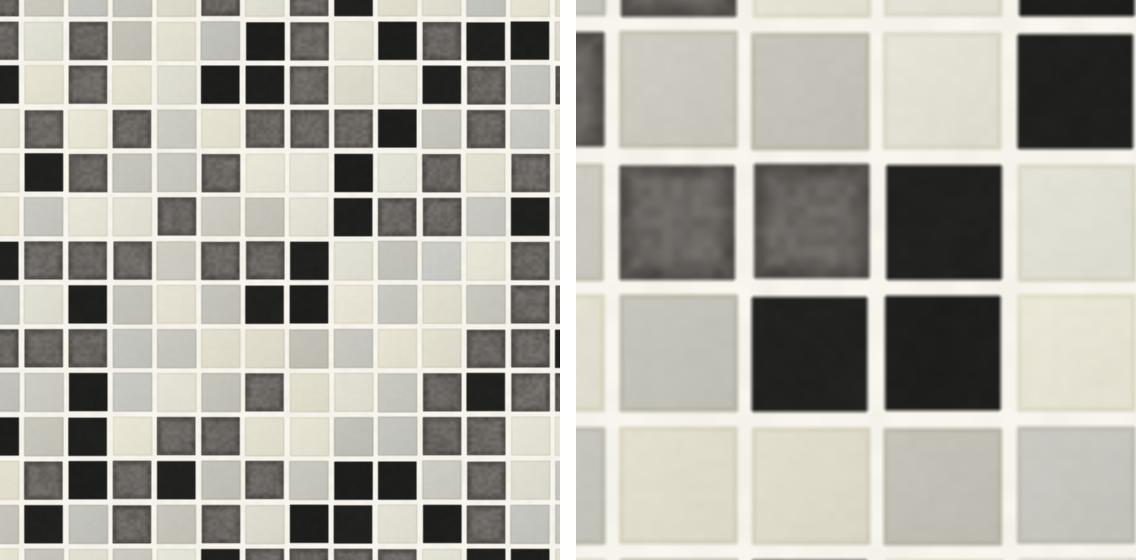
Left: the whole. Right: its middle third, enlarged.
A WebGL 2 fragment shader for this texture:

```glsl
#version 300 es
precision highp float;
// Mosaic of small square glazed tiles in black, charcoal, pale grey and cream,
// set in soft off-white grout. Each grid cell hashes its id to choose a glaze,
// a tone and a slight misplacement; value noise gives the mottled surface.

uniform vec2 u_resolution;
out vec4 fragColor;

const vec2 TILE_COUNT = vec2(12.66, 12.75);   // repeats across and up
const vec2 GRID_SHIFT = vec2(0.49, 0.315);    // first joints, in cells

const vec3 GROUT    = vec3(0.965, 0.955, 0.925);
const vec3 BLACK    = vec3(0.122, 0.124, 0.115);
const vec3 CHARCOAL = vec3(0.375, 0.360, 0.345);
const vec3 GREY     = vec3(0.775, 0.772, 0.742);
const vec3 CREAM    = vec3(0.882, 0.873, 0.818);

float hash(vec2 p) {
    return fract(sin(dot(p, vec2(127.1, 311.7))) * 43758.5453);
}

float valueNoise(vec2 p) {
    vec2 i = floor(p);
    vec2 f = fract(p);
    f = f * f * (3.0 - 2.0 * f);
    float bottom = mix(hash(i), hash(i + vec2(1.0, 0.0)), f.x);
    float top    = mix(hash(i + vec2(0.0, 1.0)), hash(i + vec2(1.0)), f.x);
    return mix(bottom, top, f.y);
}

// Signed distance to a box with rounded corners.
float roundedBox(vec2 p, vec2 halfSize, float radius) {
    vec2 d = abs(p) - halfSize + radius;
    return length(max(d, 0.0)) + min(max(d.x, d.y), 0.0) - radius;
}

// Glaze colour for a random pick, weighted by how common each one is.
vec3 glazeColor(float pick) {
    if (pick < 0.20) return BLACK;
    if (pick < 0.48) return CHARCOAL;
    if (pick < 0.73) return GREY;
    return CREAM;
}

// Surface of one tile: mottling, worn rim and tonal drift.
vec3 tileSurface(vec3 glaze, vec2 id, vec2 local, float dist) {
    float luma = glaze.g;
    float charcoal = 1.0 - smoothstep(0.05, 0.15, abs(luma - CHARCOAL.g));
    float pale = smoothstep(0.5, 0.7, luma);

    // Fine speckle over broad clouds, strongest on the charcoal glaze.
    vec2 p = local + id * 7.0;
    float mottle = 0.6 * valueNoise(p * 13.0) + 0.4 * valueNoise(p * 5.0) - 0.5;
    float mottleDepth = mix(0.018, 0.11, charcoal);

    // Charcoal darkens towards its rim; pale tiles keep a thin warm edge.
    float rim = smoothstep(-0.17, -0.01, dist);
    float edge = smoothstep(-0.06, -0.01, dist);
    vec3 color = glaze + mottle * mottleDepth;
    color += charcoal * (0.045 - 0.095 * rim);
    color -= pale * edge * vec3(0.035, 0.040, 0.055);

    // Drift in lightness and a slight warm or cool tint.
    float tone = hash(id + 31.7) - 0.5;
    float warmth = hash(id + 57.3) - 0.5;
    color += tone * mix(0.015, 0.045, pale);
    color += pale * warmth * vec3(0.012, 0.0, -0.022);
    return color + pale * 0.02 * (local.y - local.x);
}

void main() {
    vec2 uv = gl_FragCoord.xy / u_resolution;
    vec2 grid = uv * TILE_COUNT - GRID_SHIFT;
    vec2 id = floor(grid);
    vec2 local = fract(grid) - 0.5;

    // Tiles sit slightly off centre; dark ones are a little smaller.
    vec3 glaze = glazeColor(hash(id + 3.0));
    vec2 offset = vec2(hash(id + 11.3), hash(id + 19.9)) - 0.5;
    local -= offset * 0.022;
    float halfSide = mix(0.436, 0.447, smoothstep(0.4, 0.7, glaze.g));
    float dist = roundedBox(local, vec2(halfSide), 0.025);

    // Soft joint edge, never sharper than one pixel.
    float pixel = TILE_COUNT.y / min(u_resolution.x, u_resolution.y);
    float soft = max(0.026, 0.75 * pixel);
    float cover = 1.0 - smoothstep(-soft, soft, dist);

    vec3 joint = GROUT + 0.025 * (valueNoise(grid * 6.0) - 0.5);
    vec3 color = mix(joint, tileSurface(glaze, id, local, dist), cover);
    fragColor = vec4(color, 1.0);
}
```
